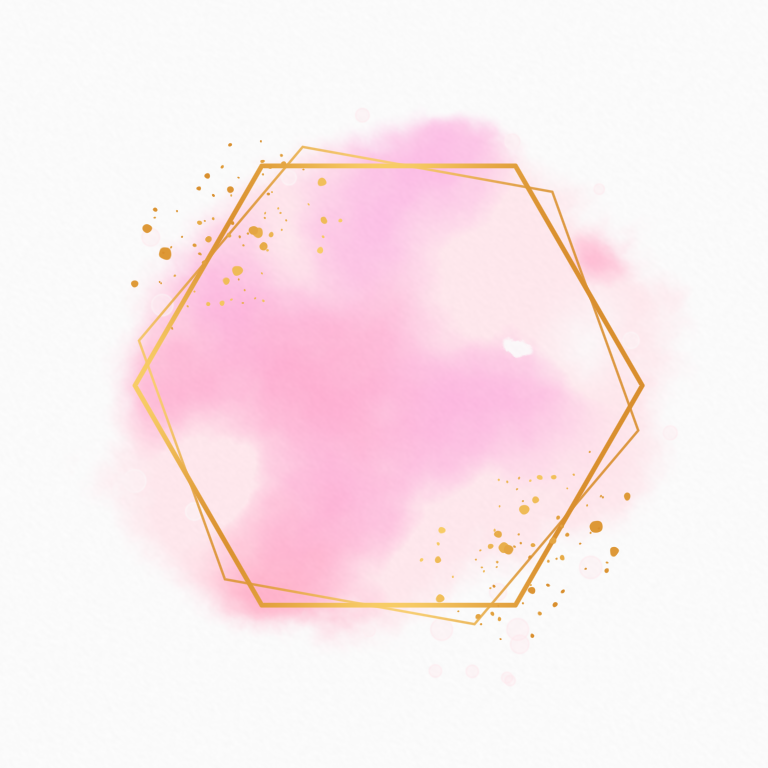
Reproduce this background procedurally as a Shadertoy shader.

```glsl
const vec3 PAPER = vec3(0.982);
const vec3 PALE = vec3(0.995, 0.905, 0.925);
const vec3 ORCHID = vec3(0.985, 0.69, 0.89);
const vec3 ROSE = vec3(1.0, 0.62, 0.74);
const vec3 GOLD_DARK = vec3(0.85, 0.56, 0.18);
const vec3 GOLD_LIGHT = vec3(0.97, 0.80, 0.40);
const vec2 CENTRE = vec2(0.506, 0.498);
const float APOTHEM = 0.286;
const float TILT = 0.178;
const float THICK_HALF = 0.0031;
const float THIN_HALF = 0.0016;
const vec2 SPLASH = vec2(0.302, 0.702);
const vec2 SPLASH_PIVOT = vec2(0.496, 0.492);
const int DROPS = 76;
const int BUBBLES = 20;
const vec2 BUBBLE_GROUP = vec2(0.605, 0.147);
const vec2 THIN_SPOT = vec2(0.768, 0.556);
const vec2 TEAR = vec2(0.673, 0.547);

// Pigment pools: centre, radius, hue from orchid to rose
const vec4 POOLS[11] = vec4[11](
    vec4(0.547, 0.815, 0.080, 0.0), vec4(0.482, 0.707, 0.095, 0.0),
    vec4(0.306, 0.635, 0.075, 0.1), vec4(0.234, 0.499, 0.065, 0.6),
    vec4(0.358, 0.551, 0.100, 0.45), vec4(0.443, 0.492, 0.100, 0.7),
    vec4(0.566, 0.440, 0.100, 0.15), vec4(0.664, 0.499, 0.085, 0.15),
    vec4(0.430, 0.349, 0.080, 0.3), vec4(0.368, 0.238, 0.090, 1.0),
    vec4(0.788, 0.651, 0.040, 0.8));

// Diluted areas: centre, radius
const vec3 RINSES[5] = vec3[5](
    vec3(0.371, 0.668, 0.065), vec3(0.280, 0.375, 0.065),
    vec3(0.768, 0.551, 0.060), vec3(0.586, 0.297, 0.090),
    vec3(0.651, 0.648, 0.090));

vec2 hash2(vec2 p) {
    p = vec2(dot(p, vec2(127.1, 311.7)), dot(p, vec2(269.5, 183.3)));
    return fract(sin(p) * 43758.55);
}

float gradNoise(vec2 p) {
    vec2 i = floor(p), f = fract(p);
    vec2 u = f * f * f * (f * (f * 6.0 - 15.0) + 10.0);
    vec2 e = vec2(0.0, 1.0);
    float a = dot(hash2(i) * 2.0 - 1.0, f);
    float b = dot(hash2(i + e.yx) * 2.0 - 1.0, f - e.yx);
    float c = dot(hash2(i + e.xy) * 2.0 - 1.0, f - e.xy);
    float d = dot(hash2(i + e.yy) * 2.0 - 1.0, f - e.yy);
    return mix(mix(a, b, u.x), mix(c, d, u.x), u.y);
}

float fbm(vec2 p) {
    float sum = 0.0, amp = 0.6;
    for (int i = 0; i < 5; i++) {
        sum += amp * gradNoise(p);
        p = mat2(1.6, 1.2, -1.2, 1.6) * p + 7.3;
        amp *= 0.5;
    }
    return sum;
}

mat2 rotation(float a) { return mat2(cos(a), sin(a), -sin(a), cos(a)); }

float hexagon(vec2 p, float r) {
    const vec3 k = vec3(-0.8660, 0.5, 0.5774);
    p = abs(p);
    p -= 2.0 * min(dot(k.xy, p), 0.0) * k.xy;
    p -= vec2(clamp(p.x, -k.z * r, k.z * r), r);
    return length(p) * sign(p.y);
}

float fill(float d, float soft) { return 1.0 - smoothstep(-soft, soft, d); }

// Watercolour colour in rgb, coverage in a
vec4 wash(vec2 uv) {
    vec2 warp = vec2(fbm(uv * 7.0), fbm(uv * 7.0 + 31.0));
    vec2 q = uv + 0.09 * warp;
    float amount = 0.0, hue = 0.0, weight = 0.001;
    for (int i = 0; i < 11; i++) {
        vec2 v = (q - POOLS[i].xy) / POOLS[i].z;
        float w = exp(-dot(v, v));
        amount += w;
        hue += w * POOLS[i].w;
        weight += w;
    }
    float spread = min(amount, 1.0);
    for (int i = 0; i < 5; i++) {
        vec2 v = (q - RINSES[i].xy) / RINSES[i].z;
        amount -= 0.75 * exp(-dot(v, v));
    }
    float grain = fbm(uv * 28.0 + warp * 2.0);
    amount = max(amount, 0.0) * (1.0 + 0.7 * fbm(uv * 11.0 + 4.0) + 0.25 * grain);
    vec3 col = mix(PALE, mix(ORCHID, ROSE, hue / weight), 1.0 - exp(-1.05 * amount));

    vec2 p = uv - CENTRE;
    float a = atan(p.y, p.x);
    float radius = 0.345 + 0.013 * cos(3.0 * a) + 0.0275 * cos(2.0 * a) + 0.0245 * sin(2.0 * a);
    float d = length(p) - radius - 0.045 * spread + 0.11 * warp.x + 0.03 * grain;
    float cover = 1.0 - smoothstep(-0.065, 0.02, d);
    vec2 gap = (q - THIN_SPOT) / 0.045;
    cover *= 1.0 - 0.75 * exp(-dot(gap, gap));
    vec2 t = rotation(0.5) * (uv - TEAR) + 0.014 * vec2(grain, fbm(uv * 50.0));
    cover *= 1.0 - 0.9 * fill(length(t * vec2(0.45, 1.0)) - 0.010, 0.002);
    return vec4(col, cover);
}

void mainImage(out vec4 fragColor, in vec2 fragCoord) {
    float side = min(iResolution.x, iResolution.y);
    vec2 uv = (fragCoord - 0.5 * iResolution.xy) / side + 0.5;
    float px = 0.8 / side;
    vec4 paint = wash(uv);
    vec3 col = mix(PAPER, paint.rgb, paint.a);

    // Pale water bubbles around the rim, some grouped below
    for (int i = 0; i < BUBBLES; i++) {
        vec2 h = hash2(vec2(float(i), 5.0));
        float a = float(i) * 2.4 + 0.4;
        vec2 pos = CENTRE + (0.30 + 0.08 * h.x) * vec2(cos(a), sin(a));
        if (i % 3 == 0) pos = BUBBLE_GROUP + (h - 0.5) * vec2(0.15, 0.08);
        float d = length(uv - pos) - mix(0.006, 0.015, h.y);
        vec3 tint = mix(PALE, PAPER, paint.a);
        col = mix(col, tint, 0.35 * fill(d, 0.0015) + 0.4 * fill(abs(d) - 0.001, 0.0015));
    }

    // Paper tooth
    vec2 tooth = rotation(0.7) * uv;
    col += 0.012 * gradNoise(tooth * vec2(95.0, 190.0)) + 0.006 * gradNoise(uv * 240.0);

    // Gold frames, lit at the left, top and bottom
    vec2 p = uv - CENTRE;
    vec2 dir = p / max(length(p), 0.001);
    vec3 gold = mix(GOLD_DARK, GOLD_LIGHT, pow(max(max(-dir.x, abs(dir.y)), 0.0), 9.0));
    float thin = abs(hexagon(rotation(TILT) * p, APOTHEM)) - THIN_HALF;
    float thick = abs(hexagon(p, APOTHEM)) - THICK_HALF;
    col = mix(col, gold, 0.9 * fill(thin, px));
    col = mix(col, gold, fill(thick, px));

    // Gold splashes in two opposite corners, by point symmetry
    vec2 s = uv - SPLASH_PIVOT;
    s *= s.y > s.x ? 1.0 : -1.0;
    s += SPLASH_PIVOT - SPLASH;
    s += 0.0025 * vec2(gradNoise(uv * 90.0), gradNoise(uv * 90.0 + 17.0));
    for (int i = 0; i < DROPS; i++) {
        vec2 h = hash2(vec2(float(i), 1.0)), g = hash2(vec2(float(i), 2.0));
        vec2 k = hash2(vec2(float(i), 3.0));
        vec2 offset = (h + g - 1.0) * vec2(0.16, 0.11);
        vec2 pos = rotation(0.785) * offset;
        float d = length(s - pos) - mix(0.0013, 0.0085, pow(k.x, 5.0));
        float shine = clamp(0.35 - 5.0 * offset.y + 0.6 * (k.y - 0.5), 0.0, 1.0);
        col = mix(col, mix(GOLD_DARK, GOLD_LIGHT, shine), fill(d, px));
    }
    fragColor = vec4(clamp(col, 0.0, 1.0), 1.0);
}
```
